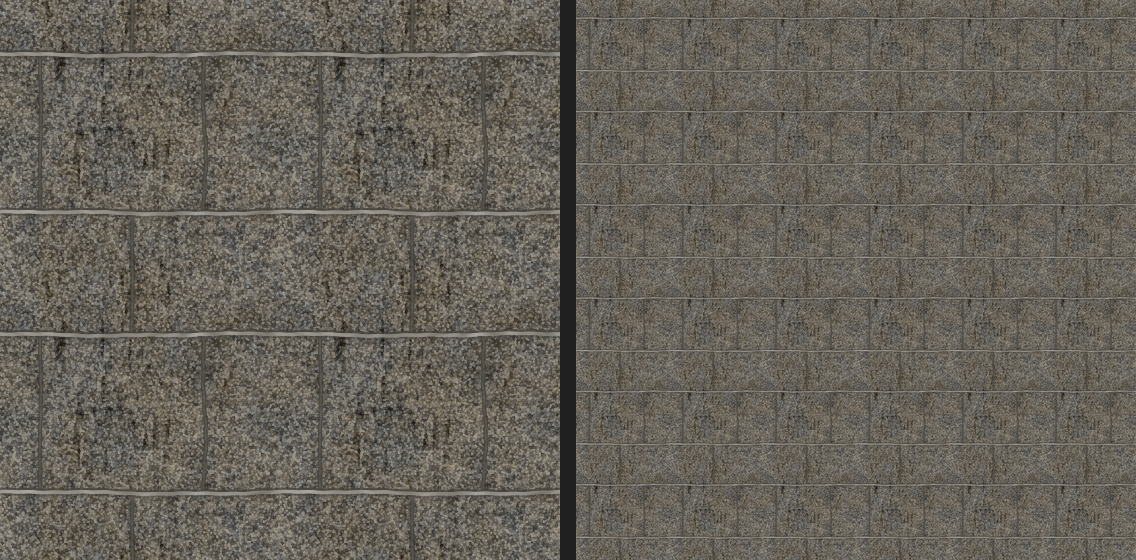
Left: one tile. Right: repeated 3 by 3.
This texture is drawn by a Shadertoy shader. Its source:

```glsl
// Weathered granite block wall: a tall course of two blocks and a shorter course
// of one, with pale bed joints and dark upright joints. Wrapping cellular grain,
// streaks and stains colour the stone; layered sines bend the joints.

#define REPEATS 2.0            // wall units across and down
#define GRAIN_CELLS 136.0      // stone grains across one unit
#define GRAIN_CONTRAST 0.32
#define STREAK_DEPTH 0.15
#define BED_HALF_WIDTH 0.0065
#define UPRIGHT_HALF_WIDTH 0.0075
#define LOW_BED 0.240          // bed joint heights within a unit
#define HIGH_BED 0.805
#define STONE vec3(0.412, 0.393, 0.358)
#define JOINT_DARK vec3(0.265, 0.258, 0.235)
#define JOINT_PALE vec3(0.67, 0.655, 0.625)

const float TAU = 6.28318;

vec2 hash2(vec2 c) {
    vec3 q = fract(c.xyx * vec3(0.1031, 0.1030, 0.0973));
    q += dot(q, q.yzx + 33.33);
    return fract((q.xx + q.yz) * q.zy);
}

// Value noise that wraps over a unit; cells must be whole numbers.
float wrapNoise(vec2 p, vec2 cells, float seed) {
    p *= cells;
    vec2 i = floor(p), f = fract(p);
    f = f * f * (3.0 - 2.0 * f);
    vec2 a = mod(i, cells) + seed, b = mod(i + 1.0, cells) + seed;
    return mix(mix(hash2(a).x, hash2(vec2(b.x, a.y)).x, f.x),
               mix(hash2(vec2(a.x, b.y)).x, hash2(b).x, f.x), f.y);
}

// Smooth cellular noise: x = blended shade of the nearby grains, y = distance.
vec2 grain(vec2 p, float cells) {
    p *= cells;
    vec2 home = floor(p);
    float shade = 0.0, total = 0.0, nearest = 2.0;
    for (int y = -1; y <= 1; y++)
    for (int x = -1; x <= 1; x++) {
        vec2 cell = home + vec2(x, y);
        vec2 id = mod(cell, cells);
        vec2 toGrain = cell + hash2(id) - p;
        float d2 = dot(toGrain, toGrain);
        float weight = exp(-7.0 * d2);
        shade += weight * hash2(id + 211.0).y;
        total += weight;
        nearest = min(nearest, d2);
    }
    return vec2(shade / total, sqrt(nearest));
}

float wobble(float t, float phase) {
    return 0.0035 * sin(TAU * t + phase) + 0.0018 * sin(TAU * 3.0 * t + 2.3 * phase)
         + 0.0009 * sin(TAU * 11.0 * t + phase);
}

float wrapped(float d) { return d - round(d); }

float band(float d, float halfWidth, float soft) {
    return 1.0 - smoothstep(halfWidth - soft, halfWidth + soft, abs(d));
}

vec3 stoneColor(vec2 p) {
    vec2 g = grain(p, GRAIN_CELLS);
    float cloud = wrapNoise(p, vec2(7.0, 6.0), 17.0);
    float mottle = wrapNoise(p, vec2(43.0, 37.0), 59.0);
    float tone = GRAIN_CONTRAST * (g.x - 0.5) + 0.16 * (0.45 - g.y)
               + 0.06 * (cloud - 0.5) + 0.09 * (mottle - 0.5);

    // Short upright scars gathered in clumps
    float scar = wrapNoise(p, vec2(71.0, 19.0), 83.0);
    float clump = wrapNoise(p, vec2(9.0, 5.0), 131.0);
    tone -= STREAK_DEPTH * smoothstep(0.64, 0.9, scar) * smoothstep(0.35, 0.75, clump);

    // Rusty and bluish stains
    float stain = wrapNoise(p, vec2(11.0, 8.0), 37.0) + wrapNoise(p, vec2(53.0), 151.0) - 1.0;
    return STONE + tone * vec3(1.0, 0.98, 0.93) + stain * vec3(0.025, 0.004, -0.027);
}

void mainImage(out vec4 fragColor, in vec2 fragCoord) {
    vec2 p = fract(fragCoord / iResolution.xy * REPEATS);
    float pixel = REPEATS / min(iResolution.x, iResolution.y);
    float soft = max(0.6 * pixel, 0.002);

    // Signed distances to the two beds and to the uprights of this course
    float low = p.y - LOW_BED - wobble(p.x, 0.6);
    float high = p.y - HIGH_BED - wobble(p.x, 2.1);
    bool tallCourse = low > 0.0 && high < 0.0;
    float bed = abs(wrapped(low)) < abs(wrapped(high)) ? wrapped(low) : wrapped(high);
    float left = wrapped(p.x - 0.143 - 0.6 * wobble(p.y, 4.0));
    float right = wrapped(p.x - 0.727 - 1.6 * wobble(p.y, 5.2));
    float single = wrapped(p.x - 0.471 - 0.6 * wobble(p.y, 1.0));
    float upright = tallCourse ? (abs(left) < abs(right) ? left : right) : single;

    vec3 color = stoneColor(p);
    float wear = wrapNoise(p, vec2(29.0, 31.0), 71.0);

    // Shaded block rims, then the recessed upright joints
    color *= 1.0 - 0.13 * exp(-70.0 * min(abs(upright), abs(bed)));
    float core = band(upright, 0.4 * UPRIGHT_HALF_WIDTH, soft);
    vec3 uprightColor = mix(JOINT_DARK, STONE * 0.95, core * (0.35 + 0.6 * wear));
    color = mix(color, uprightColor, 0.82 * band(upright, UPRIGHT_HALF_WIDTH, soft));

    // Bed joints: dark lip above, pale worn mortar below
    color = mix(color, JOINT_DARK, 0.75 * band(bed - 0.009, 0.005, soft));
    color = mix(color, JOINT_DARK, 0.40 * band(bed + 0.010, 0.004, soft));
    float polish = 0.35 + 0.65 * wrapNoise(p, vec2(17.0, 3.0), 97.0);
    vec3 bedColor = mix(STONE, JOINT_PALE, polish) + 0.10 * (wear - 0.5);
    color = mix(color, bedColor, 0.92 * band(bed, BED_HALF_WIDTH, soft));

    fragColor = vec4(clamp(color, 0.0, 1.0), 1.0);
}
```
